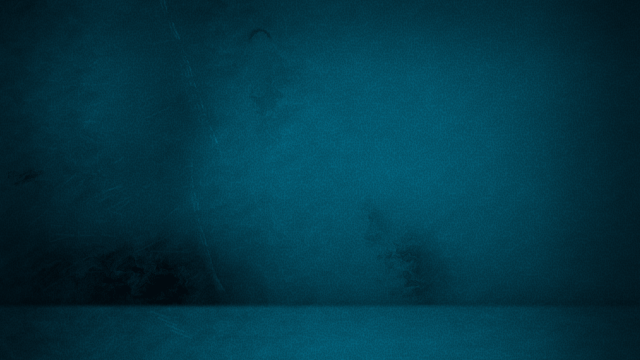
Give the GLSL for this background, as a Shadertoy shader.

```glsl
// Dim teal plaster wall with stains and scratches above a softly lit floor.
#define HORIZON 0.155
#define WALL_BASE 0.125
#define WALL_LIGHT 0.235
#define FLOOR_LIGHT 0.24
#define MOTTLE 0.024
#define ROUGHNESS 0.022
#define GRAIN 0.065
#define SCRATCH_LIGHT 0.060
#define TINT vec3(0.02, 1.0, 1.22)
#define SHADOW_TINT vec3(0.004, 0.0, 0.012)

float hash(vec2 p) {
    p = fract(p * vec2(0.1031, 0.1130));
    p += dot(p, p.yx + 33.33);
    return fract((p.x + p.y) * p.x * 17.0);
}

// Distance to the nearest scattered cell point
float cellular(vec2 p) {
    vec2 cell = floor(p);
    float nearest = 2.0;
    for (int y = -1; y <= 1; y++)
        for (int x = -1; x <= 1; x++) {
            vec2 id = cell + vec2(x, y);
            vec2 point = id + vec2(hash(id), hash(id + 71.3));
            nearest = min(nearest, length(p - point));
        }
    return nearest;
}

// Warped sines summed over rotated octaves, about -1 to 1
float layeredSines(vec2 p) {
    float sum = 0.0, amp = 0.5;
    for (int i = 0; i < 6; i++) {
        sum += amp * sin(p.x + 1.7 * sin(p.y)) * sin(p.y + 1.3 * sin(0.8 * p.x));
        p = mat2(1.5, 1.1, -1.1, 1.5) * p + 3.7;
        amp *= 0.72;
    }
    return sum;
}

float glow(vec2 p, vec2 center, vec2 radius) {
    vec2 d = (p - center) / radius;
    return exp(-dot(d, d));
}

float segmentDistance(vec2 p, vec2 a, vec2 b) {
    vec2 ab = b - a;
    return length(p - a - ab * clamp(dot(p - a, ab) / dot(ab, ab), 0.0, 1.0));
}

float stroke(float d, float width) {
    return 1.0 - smoothstep(0.0, width + 1.0 / iResolution.y, abs(d));
}

float band(float y, float low, float high) {
    return smoothstep(low, low + 0.05, y) * (1.0 - smoothstep(high - 0.05, high, y));
}

// Two long curving cracks with side strands, and short slanted scrapes
float scratches(vec2 p, float rough) {
    float sum = 0.0;
    float wobble = 0.006 * layeredSines(vec2(2.0, p.y * 14.0));
    for (int i = 0; i < 4; i++) {
        float k = float(i);
        float upper = 0.456 + 0.37 * (1.0 - p.y) + wobble * (1.0 + 0.5 * k) - 0.009 * k;
        float drop = max(0.56 - p.y, 0.0);
        float lower = 0.532 + 0.68 * drop * drop + wobble * (1.0 - 0.6 * k) - 0.007 * k;
        float fade = 1.0 / (1.0 + 0.5 * k);
        sum += fade * stroke(p.x - upper, 0.002) * band(p.y, 0.55 + 0.03 * k, 1.1 - 0.25 * step(2.0, k));
        sum += fade * stroke(p.x - lower, 0.002) * band(p.y, 0.16, 0.58 - 0.09 * k);
    }
    for (int i = 0; i < 36; i++) {
        float k = float(i);
        vec2 start = vec2(0.04 + 0.42 * hash(vec2(k, 4.0)), 0.18 + 0.7 * hash(vec2(k, 9.0)));
        vec2 reach = vec2(0.03 + 0.10 * hash(vec2(k, 15.0)), 0.09 * hash(vec2(k, 23.0)) - 0.02);
        sum += 0.4 * stroke(segmentDistance(p + wobble, start, start + reach), 0.0015);
    }
    return sum * smoothstep(-0.5, 0.4, rough);
}

float wallLevel(vec2 uv, vec2 p, float cloud, float rough) {
    vec2 q = uv + 0.022 * vec2(cloud + rough, layeredSines(p * 12.0 + 5.0));
    float level = WALL_BASE + WALL_LIGHT * glow(uv, vec2(0.60, 0.58), vec2(0.34, 0.50));
    level += 0.05 * glow(uv, vec2(0.40, 0.55), vec2(0.10, 0.22));
    level += 0.07 * glow(uv, vec2(0.13, 0.72), vec2(0.18, 0.30));
    // Dark stains, broken up by the plaster
    float stain = 0.05 * glow(q, vec2(0.27, 0.62), vec2(0.07, 0.30));
    stain += 0.11 * glow(q, vec2(0.26, 0.22), vec2(0.11, 0.11));
    stain += 0.06 * glow(q, vec2(0.08, 0.25), vec2(0.12, 0.14));
    stain += 0.10 * glow(q, vec2(0.66, 0.27), vec2(0.045, 0.10));
    stain += 0.06 * glow(q, vec2(0.60, 0.39), vec2(0.03, 0.06));
    stain += 0.05 * glow(q, vec2(0.42, 0.70), vec2(0.022, 0.13));
    stain += 0.08 * glow(q, vec2(0.036, 0.52), vec2(0.012, 0.018));
    level -= stain * (1.0 + 0.7 * rough);
    // Small hooked mark and contact shadow
    vec2 hook = p - vec2(0.72, 0.89);
    level -= 0.06 * stroke(length(hook) - 0.028 - 0.005 * rough, 0.005) * smoothstep(-0.015, 0.01, hook.y);
    level -= 0.035 * exp(-max(p.y - HORIZON, 0.0) / 0.035);
    return level + SCRATCH_LIGHT * scratches(p, rough);
}

float floorLevel(vec2 uv, vec2 p) {
    float level = 0.11 + FLOOR_LIGHT * glow(uv, vec2(0.55, 0.0), vec2(0.38, 0.30));
    for (int i = 0; i < 4; i++) {
        vec2 start = vec2(0.42 + 0.02 * float(i), 0.135 - 0.018 * float(i));
        level += 0.04 * stroke(segmentDistance(p, start, start + vec2(0.05, -0.02)), 0.002);
    }
    return level + 0.012 * layeredSines(p * vec2(14.0, 60.0));
}

void mainImage(out vec4 fragColor, in vec2 fragCoord) {
    vec2 uv = fragCoord / iResolution.xy;
    vec2 p = fragCoord / iResolution.y;
    float cloud = layeredSines(p * 6.0);
    float rough = layeredSines(p * vec2(42.0, 52.0) + 2.0 * cloud);
    float onWall = smoothstep(HORIZON - 0.014, HORIZON + 0.004, uv.y);
    float level = mix(floorLevel(uv, p), wallLevel(uv, p, cloud, rough), onWall);

    // Surface texture, strongest on the worn left side
    float wear = mix(1.0, 0.45, smoothstep(0.3, 0.7, uv.x));
    level += (MOTTLE * cloud * onWall + ROUGHNESS * rough) * wear;
    level += GRAIN * (cellular(p * vec2(210.0, 160.0)) - 0.48) * (0.35 + 2.0 * level);

    // Darkened sides and top
    float side = smoothstep(0.0, 0.16, uv.x) * smoothstep(0.0, 0.20, 1.0 - uv.x);
    level *= mix(0.68, 1.0, side) * mix(0.82, 1.0, smoothstep(0.0, 0.22, 1.0 - uv.y));
    fragColor = vec4(max(level, 0.04) * TINT + SHADOW_TINT, 1.0);
}
```
